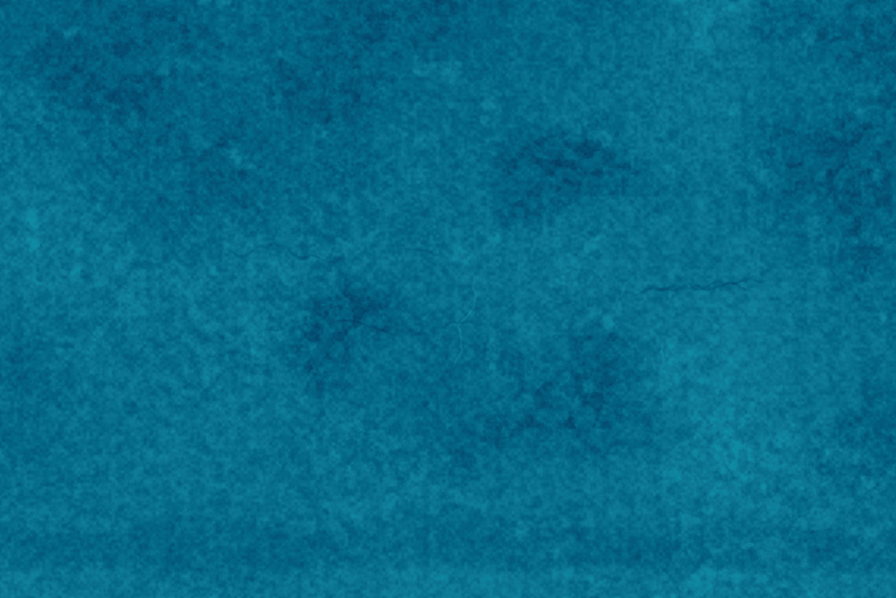
Reproduce this texture procedurally as a Shadertoy shader.

```glsl
// Weathered teal plaster wall with damp patches, speckled pits and hairline cracks.

float hash(vec2 p) {
    return fract(sin(dot(p, vec2(127.1, 311.7))) * 43758.5453);
}

float noise(vec2 p) {
    vec2 cell = floor(p), f = fract(p);
    f = f * f * (3.0 - 2.0 * f);
    return mix(mix(hash(cell), hash(cell + vec2(1, 0)), f.x),
               mix(hash(cell + vec2(0, 1)), hash(cell + vec2(1, 1)), f.x), f.y);
}

float fbm(vec2 p) {
    float sum = 0.0, amp = 0.5;
    for (int i = 0; i < 5; i++) {
        sum += amp * noise(p);
        p = mat2(1.6, 1.2, -1.2, 1.6) * p + 7.3;
        amp *= 0.5;
    }
    return sum / 0.97;
}

// Soft elliptical stain
float stain(vec2 p, vec2 center, vec2 radius) {
    vec2 d = (p - center) / radius;
    return exp(-dot(d, d));
}

// Thin line around zero, limited to a stretch and broken up along its length
float hairline(float across, float along, float start, float end) {
    float stretch = smoothstep(start, start + 0.06, along) * smoothstep(end, end - 0.06, along);
    float broken = smoothstep(0.3, 0.6, noise(vec2(along * 22.0, start * 50.0)));
    return smoothstep(0.004, 0.0005, abs(across)) * stretch * broken;
}

// Teal ramp driven by its green level
vec3 teal(float level) {
    float red = 0.01 + 0.045 * smoothstep(0.39, 0.49, level);
    return vec3(red, level, 0.43 + 0.83 * (level - 0.29));
}

void mainImage(out vec4 fragColor, in vec2 fragCoord) {
    vec2 p = fragCoord / iResolution.y;
    vec2 warp = vec2(fbm(p * 7.0), fbm(p * 7.0 + 31.0)) - 0.5;
    vec2 q = p + 0.16 * warp;

    // Large damp and faded areas
    float damp = 0.65 * stain(q, vec2(0.18, 0.78), vec2(0.22, 0.14))
               + 0.6 * stain(q, vec2(0.54, 0.80), vec2(0.10, 0.22))
               + 0.6 * stain(q, vec2(0.95, 0.72), vec2(0.18, 0.08))
               + 0.95 * stain(q, vec2(1.44, 0.68), vec2(0.12, 0.36))
               + 0.7 * stain(q, vec2(0.55, 0.41), vec2(0.07, 0.13))
               + 0.85 * stain(q, vec2(1.00, 0.32), vec2(0.15, 0.10))
               + 0.5 * stain(q, vec2(0.10, 0.38), vec2(0.16, 0.10))
               + 0.35 * smoothstep(0.85, 1.05, q.y);
    float faded = 0.8 * stain(q, vec2(0.60, 0.57), vec2(0.70, 0.06))
                + 0.9 * stain(q, vec2(1.17, 0.84), vec2(0.13, 0.18))
                + 0.7 * stain(q, vec2(1.20, 0.40), vec2(0.14, 0.20))
                + 0.6 * stain(q, vec2(0.25, 0.24), vec2(0.18, 0.12))
                + 0.6 * stain(q, vec2(1.05, 0.14), vec2(0.18, 0.08));
    float patchy = smoothstep(0.05, 0.95, damp - 0.4 * faded + 1.3 * (fbm(p * 8.0 + 3.0) - 0.5));

    float level = 0.427 + 0.10 * (fbm(p * 3.0 + 11.0) - 0.5);
    level += 0.024 * faded - 0.055 * patchy;

    // Dark pits cluster in the damp, pale flakes in the worn lower half
    float pits = smoothstep(0.0, 0.12, fbm(p * 62.0) - 0.60 + 0.14 * patchy);
    float worn = smoothstep(0.42, 0.68, fbm(p * 5.0 + 50.0)) * smoothstep(0.95, 0.35, p.y);
    float flakes = smoothstep(0.0, 0.14, fbm(p * 55.0 + 90.0) - 0.60 + 0.12 * worn);
    level += 0.045 * flakes * (0.35 + 0.65 * worn) - 0.06 * pits * (0.3 + 0.7 * patchy);

    // Ragged tide mark above a pale bottom strip
    float tide = 0.125 + 0.10 * (fbm(vec2(p.x * 5.0, 2.0)) - 0.5) + 0.05 * warp.y;
    float strip = 0.05 + 0.02 * warp.x;
    float below = smoothstep(tide + 0.006, tide - 0.006, p.y);
    level -= 0.028 * below * smoothstep(strip - 0.008, strip + 0.012, p.y);
    level += 0.016 * smoothstep(strip + 0.008, strip - 0.01, p.y);

    // Dark horizontal cracks and pale vertical veins
    for (int i = 0; i < 4; i++) {
        float k = float(i);
        float start = 1.1 * hash(vec2(k, 4.0));
        float height = 0.46 + 0.04 * k + 0.09 * (fbm(vec2(p.x * 9.0, k * 9.0)) - 0.5);
        level -= 0.05 * hairline(p.y - height + 0.05 * warp.y, p.x, start, start + 0.42);

        float column = 0.43 + 0.34 * k + 0.08 * (fbm(vec2(p.y * 12.0, k * 5.0 + 40.0)) - 0.5);
        float foot = 0.28 + 0.12 * hash(vec2(k, 8.0));
        level += 0.06 * hairline(p.x - column + 0.05 * warp.x, p.y, foot, foot + 0.22);
    }

    // Few bright chips
    float chips = smoothstep(0.68, 0.76, fbm(p * 17.0 + 23.0));
    level += 0.08 * chips * noise(p * 90.0);

    // Fine plaster grain
    level += 0.075 * (noise(p * 190.0) - 0.5) + 0.13 * (fbm(p * 90.0 + 60.0) - 0.5);

    fragColor = vec4(teal(clamp(level, 0.24, 0.54)), 1.0);
}
```
